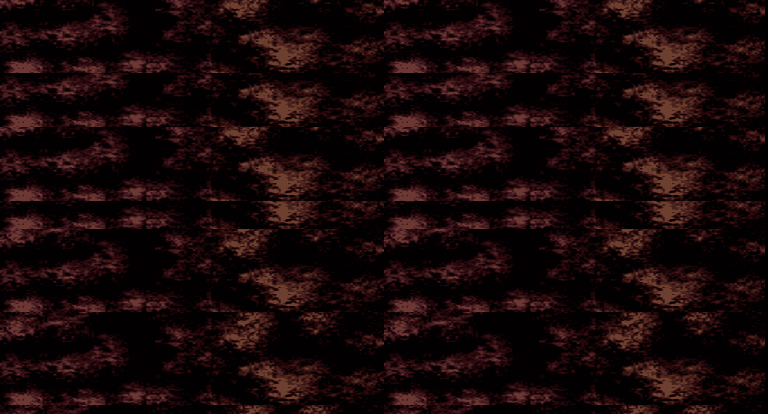
Reproduce this texture procedurally as a WebGL 1 fragment shader.

```glsl
precision highp float;
// Dark, grainy foliage: ragged ember-red clumps on near-black, two tiles across.
// Jittered cellular clumps are broken up by streaky value noise, then coloured by a ramp.
// Six bands of unequal height down the canvas each show the lower part of the same tile.

uniform vec2 u_resolution;

float hash(vec2 p) {
  p = fract(p * vec2(0.1031, 0.1137));
  p += dot(p, p.yx + 33.33);
  return fract((p.x + p.y) * p.x * 7.31 + p.y * 43.7);
}

float valueNoise(vec2 p) {
  vec2 cell = floor(p);
  vec2 f = fract(p);
  f = f * f * (3.0 - 2.0 * f);
  float low = mix(hash(cell), hash(cell + vec2(1.0, 0.0)), f.x);
  float high = mix(hash(cell + vec2(0.0, 1.0)), hash(cell + 1.0), f.x);
  return mix(low, high, f.y);
}

// Soft blobs, one per jittered cell, wrapping every eight cells across
float clumpDensity(vec2 p) {
  vec2 size = vec2(32.0, 20.0);
  vec2 home = floor(p / size);
  float density = 0.0;
  for (int j = -1; j <= 1; j++) {
    for (int i = -1; i <= 1; i++) {
      vec2 cell = home + vec2(float(i), float(j));
      vec2 id = vec2(mod(cell.x, 8.0), cell.y + 20.0) * 7.0;
      vec2 jitter = vec2(hash(id + 3.0), hash(id + 71.0));
      vec2 d = (p - (cell + 0.12 + 0.76 * jitter) * size) / vec2(13.0, 7.5);
      density += mix(0.35, 1.0, hash(id + 137.0)) * exp(-dot(d, d));
    }
  }
  return density;
}

// Lower edge of the band holding a given depth below the top
float bandEdge(float depth) {
  if (depth < 49.0) return 49.0;
  if (depth < 85.0) return 85.0;
  if (depth < 134.0) return 134.0;
  if (depth < 153.0) return 153.0;
  if (depth < 208.0) return 208.0;
  if (depth < 270.0) return 270.0;
  return 332.0;
}

// Black through maroon to dusty orange, one colour per unit of tone
vec3 emberRamp(float tone) {
  vec3 col = vec3(0.012, 0.0, 0.004);
  col = mix(col, vec3(0.11, 0.02, 0.03), clamp(tone, 0.0, 1.0));
  col = mix(col, vec3(0.18, 0.04, 0.05), clamp(tone - 1.0, 0.0, 1.0));
  col = mix(col, vec3(0.24, 0.11, 0.11), clamp(tone - 2.0, 0.0, 1.0));
  col = mix(col, vec3(0.31, 0.14, 0.13), clamp(tone - 3.0, 0.0, 1.0));
  return mix(col, vec3(0.40, 0.22, 0.18), clamp(tone - 4.0, 0.0, 1.2));
}

void main() {
  // Canvas divided into 512 by 276 grains
  vec2 uv = gl_FragCoord.xy / u_resolution;
  vec2 grid = uv * vec2(512.0, 276.0);
  float depth = 276.0 - grid.y;
  float edge = bandEdge(depth);
  vec2 p = vec2(mod(grid.x, 256.0), edge - depth);

  // Streaky grain at three scales
  vec2 g = p - 0.5;
  float coarse = valueNoise(g / vec2(7.0, 3.0) + 11.0);
  float medium = valueNoise(g / vec2(3.0, 1.4) + 153.0);
  float fine = valueNoise(g / vec2(1.5, 1.0) + 307.0);
  float grain = 0.35 * coarse + 0.3 * medium + 0.35 * fine;

  // Clumps, ragged by a warp and broken at the join inside the tile
  vec2 warp = vec2(coarse - 0.5, medium - 0.5) * vec2(12.0, 5.0);
  float join = smoothstep(140.5, 141.5, p.x);
  float density = clumpDensity(p + warp + vec2(0.0, 6.0 * join));
  density *= 0.97 - 0.2 * cos(6.2832 * (p.x - 107.0) / 136.0);
  density *= 0.95 + 0.1 * hash(vec2(edge, 5.0));

  // Thin broken streaks along the band edges
  float streak = smoothstep(0.5, 0.75, valueNoise(vec2(p.x / 16.0, edge)));
  density += 0.22 * streak * (1.0 - smoothstep(0.6, 1.6, p.y));

  float light = density + (grain - 0.5) * (0.7 + 1.7 * density);
  vec3 col = emberRamp((light - 0.24) * 6.1);

  // Redder left part, warmer right part, dark strip at the right border
  col *= mix(vec3(1.0, 0.93, 1.06), vec3(1.02, 1.05, 0.94), join);
  col *= 1.0 - smoothstep(509.5, 510.5, grid.x);
  gl_FragColor = vec4(col, 1.0);
}
```
